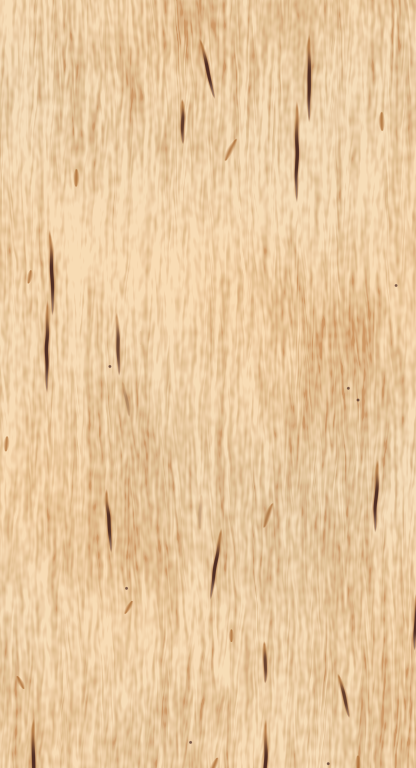
A Shadertoy shader for this texture:

```glsl
// Pale wood board: fine vertical grain, soft figure and sparse dark mineral streaks.

// Tone ramp, dark to light
const vec3 TAN    = vec3(0.81, 0.60, 0.40);
const vec3 HONEY  = vec3(0.86, 0.70, 0.52);
const vec3 WHEAT  = vec3(0.89, 0.76, 0.58);
const vec3 CREAM  = vec3(0.93, 0.80, 0.64);
const vec3 IVORY  = vec3(0.97, 0.865, 0.715);
// Streak colours
const vec3 STAIN  = vec3(0.67, 0.41, 0.18);
const vec3 CORE   = vec3(0.27, 0.14, 0.12);
const vec3 ASH    = vec3(0.60, 0.48, 0.42);
// Grain frequencies in cells per canvas height
const vec2 GRAIN_FREQ  = vec2(105.0, 9.0);
const vec2 FIBRE_FREQ  = vec2(210.0, 26.0);
const vec2 FLECK_FREQ  = vec2(170.0, 75.0);
const vec2 FIGURE_FREQ = vec2(5.0, 3.2);
const float GRAIN_GAIN  = 2.5;
const float FIBRE_GAIN  = 2.2;
const float FLECK_GAIN  = 1.7;
const float FIGURE_GAIN = 2.0;
const int STREAKS = 30;
const int SPECKS  = 7;

uint scramble(uint n) {
    n = n * 747796405u + 2891336453u;
    n = ((n >> ((n >> 28u) + 4u)) ^ n) * 277803737u;
    return (n >> 22u) ^ n;
}

float hash(ivec2 cell) {
    uint n = scramble(uint(cell.x) + scramble(uint(cell.y)));
    return float(n >> 8u) / 16777216.0;
}

float cornerDot(ivec2 cell, vec2 offset) {
    float angle = 6.2832 * hash(cell);
    return dot(vec2(cos(angle), sin(angle)), offset);
}

// Gradient noise, roughly -0.7 to 0.7
float gnoise(vec2 p) {
    ivec2 i = ivec2(floor(p));
    vec2 f = fract(p);
    vec2 u = f * f * f * (f * (f * 6.0 - 15.0) + 10.0);
    float low  = mix(cornerDot(i, f),
                     cornerDot(i + ivec2(1, 0), f - vec2(1, 0)), u.x);
    float high = mix(cornerDot(i + ivec2(0, 1), f - vec2(0, 1)),
                     cornerDot(i + ivec2(1, 1), f - vec2(1, 1)), u.x);
    return mix(low, high, u.y);
}

// Stretched noise whose rows are staggered to hide the lattice
float fibres(vec2 p, vec2 freq, float seed) {
    float stagger = 4.0 * gnoise(vec2(p.x * freq.x * 0.43, p.y * 2.0 + seed));
    return gnoise(p * freq + vec2(seed, stagger + seed));
}

vec3 woodRamp(float tone) {
    vec3 c = mix(TAN, HONEY, smoothstep(-2.6, -1.5, tone));
    c = mix(c, WHEAT, clamp((tone + 1.5) / 0.85, 0.0, 1.0));
    c = mix(c, CREAM, clamp((tone + 0.65) / 0.85, 0.0, 1.0));
    return mix(c, IVORY, clamp((tone - 0.2) / 1.2, 0.0, 1.0));
}

// Tapered streak: x = stain, y = dark core, z = position along it
vec3 streak(vec2 p, int id, float aspect, float pixel) {
    vec2 centre = vec2(hash(ivec2(id, 51)) * aspect, pow(hash(ivec2(id, 52)), 1.3));
    float size = hash(ivec2(id, 53));
    float halfLength = mix(0.009, 0.068, size * size * size);
    float lean = hash(ivec2(id, 54)) - 0.5;
    float tilt = 4.0 * lean * lean * lean * (1.0 - size) * 3.0;
    vec2 q = p - centre;
    float along = q.y / halfLength;
    float bend = 0.0025 * gnoise(vec2(float(id) * 7.3, p.y * 28.0));
    float across = abs(q.x - tilt * q.y - bend) / sqrt(1.0 + tilt * tilt);
    float taper = max(1.0 - along * along, 0.0);
    float width = mix(0.0028, 0.0046, size) * taper;
    float stain = (1.0 - smoothstep(0.0, width + pixel, across)) * smoothstep(0.0, 0.35, taper);
    float coreWidth = width * 0.42;
    float core = (1.0 - smoothstep(coreWidth - pixel * 0.5, coreWidth + pixel, across))
               * smoothstep(0.45, 0.8, size) * smoothstep(0.75, 0.1, along) * smoothstep(0.0, 0.3, taper);
    // Keep the middle of the board clear
    vec2 fromMiddle = (centre - vec2(0.5 * aspect, 0.5)) * vec2(1.0, 0.6);
    float clearing = smoothstep(0.08, 0.14, length(fromMiddle));
    return vec3(vec2(stain * 0.75, core * 0.9) * clearing, along);
}

void mainImage(out vec4 fragColor, in vec2 fragCoord) {
    vec2 p = fragCoord / iResolution.y;
    float aspect = iResolution.x / iResolution.y;
    float pixel = 1.0 / iResolution.y;

    // Grain layers on slightly wavering lines
    vec2 w = p;
    w.x += 0.010 * gnoise(p * vec2(5.0, 4.0) + 3.7) + 0.0022 * gnoise(p * vec2(22.0, 26.0));
    float figure = gnoise(p * FIGURE_FREQ + 11.3) + 0.5 * gnoise(p * FIGURE_FREQ * 2.7 + 5.1);
    float depth = 1.0 + 0.7 * gnoise(p * vec2(9.0, 5.0) + 31.0);
    float tone = 0.1 + FIGURE_GAIN * figure
               + depth * GRAIN_GAIN * fibres(w, GRAIN_FREQ, 17.0)
               + FIBRE_GAIN * fibres(w, FIBRE_FREQ, 43.0)
               + FLECK_GAIN * gnoise(w * FLECK_FREQ + 71.0);
    vec3 colour = woodRamp(tone);
    colour += vec3(0.008, -0.004, -0.014) * 2.0 * gnoise(p * 4.0 + 23.0);

    // Mineral streaks
    for (int i = 0; i < STREAKS; i++) {
        vec3 s = streak(p, i, aspect, pixel);
        colour = mix(colour, STAIN, s.x);
        colour = mix(colour, mix(CORE, ASH, smoothstep(-0.3, -0.9, s.z)), s.y);
    }
    // Tiny specks
    for (int i = 0; i < SPECKS; i++) {
        vec2 spot = vec2(hash(ivec2(i, 81)) * aspect, hash(ivec2(i, 82)));
        colour = mix(colour, CORE, 0.7 * (1.0 - smoothstep(0.0008, 0.0008 + 1.5 * pixel, length(p - spot))));
    }
    fragColor = vec4(colour, 1.0);
}
```
